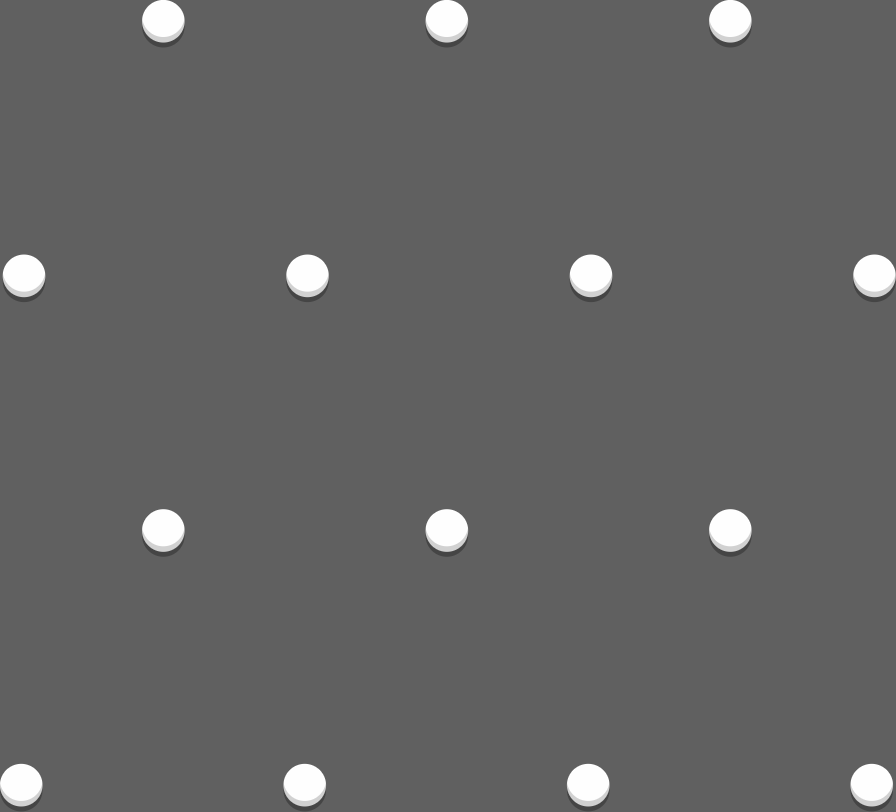
Write a Shadertoy shader that draws this pattern.

```glsl
// Staggered rows of small raised white buttons on flat grey, each with a pale rim and a dark shadow.

// Lengths are fractions of the canvas width, with y measured down from the top.
const vec2  SPACING     = vec2(0.3164, 0.2842);
const float FIRST_ROW_Y = 0.0237;
const float EVEN_ROW_X  = 0.1823;
const float ODD_ROW_X   = 0.0268;
const float LAST_ROW_X  = 0.0237;   // the bottom row sits slightly to the left
const float LAST_ROW    = 3.0;
const float RADIUS      = 0.0238;
const float FACE_LIFT   = 0.0062;
const float SHADOW_DROP = 0.0055;

const vec3 GROUND = vec3(0.378);
const vec3 SHADOW = vec3(0.270);
const vec3 RIM    = vec3(0.820);
const vec3 FACE   = vec3(0.997);

// Antialiased coverage of a button-sized disc centred at the origin.
float disc(vec2 p, float pixel) {
    return clamp(0.5 - (length(p) - RADIUS) / pixel, 0.0, 1.0);
}

// Horizontal position of the first button in a row.
float rowStart(float row) {
    if (row == LAST_ROW) return LAST_ROW_X;
    return mod(row, 2.0) < 0.5 ? EVEN_ROW_X : ODD_ROW_X;
}

void mainImage(out vec4 fragColor, in vec2 fragCoord) {
    float pixel = 1.0 / iResolution.x;
    vec2 pos = vec2(fragCoord.x, iResolution.y - fragCoord.y) * pixel;

    // Offset from the nearest button centre
    float row = round((pos.y - FIRST_ROW_Y) / SPACING.y);
    vec2 p = pos - vec2(rowStart(row), FIRST_ROW_Y + row * SPACING.y);
    p.x -= SPACING.x * round(p.x / SPACING.x);

    // Shadow, rim, then the lifted face kept inside the rim
    float body = disc(p, pixel);
    float face = disc(p + vec2(0.0, FACE_LIFT), pixel);
    vec3 color = mix(GROUND, SHADOW, disc(p - vec2(0.0, SHADOW_DROP), pixel));
    color = mix(color, mix(RIM, FACE, face), body);

    fragColor = vec4(color, 1.0);
}
```
